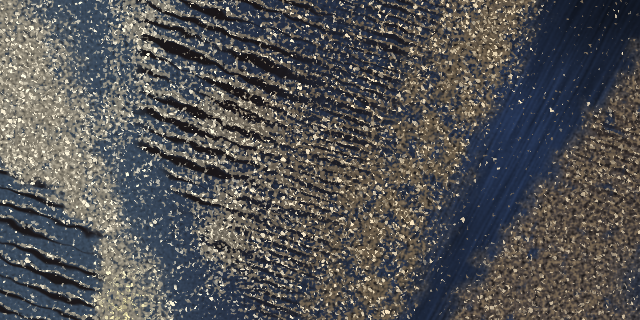
A WebGL 1 fragment shader for this texture:

```glsl
precision highp float;
// Weathered blue paint crossed by dark slanted ridges, with worn metallic leaf.
// Soft region masks place the paint, ridges and leaf; gradient noise makes
// ragged edges and crumbs, and scattered cell flakes supply the bright glints.

uniform vec2 u_resolution;

vec2 hash2(vec2 p) {
  vec3 q = fract(vec3(p.xyx) * vec3(0.1031, 0.103, 0.0973));
  q += dot(q, q.yzx + 33.33);
  return fract((q.xx + q.yz) * q.zy);
}

float gradientAt(vec2 cell, vec2 offset) {
  return dot(hash2(cell) * 2.0 - 1.0, offset);
}

float noise(vec2 p) {
  vec2 i = floor(p), f = fract(p);
  vec2 u = f * f * f * (f * (f * 6.0 - 15.0) + 10.0);
  vec2 e = vec2(1.0, 0.0);
  return 1.4 * mix(
    mix(gradientAt(i, f), gradientAt(i + e, f - e), u.x),
    mix(gradientAt(i + e.yx, f - e.yx), gradientAt(i + 1.0, f - 1.0), u.x), u.y);
}

float fbm(vec2 p) {
  float sum = 0.0, amp = 0.6;
  for (int i = 0; i < 4; i++) {
    sum += amp * noise(p);
    p = mat2(1.6, 1.2, -1.2, 1.6) * p + 7.3;
    amp *= 0.55;
  }
  return sum;
}

float rise(float edge, float soft, float x) {
  return smoothstep(edge - soft, edge + soft, x);
}

float blob(vec2 p, vec2 center, vec2 radius) {
  vec2 d = (p - center) / radius;
  return exp(-dot(d, d));
}

// Random flakes; coverage is the chance that a cell holds one.
float flakes(vec2 p, float scale, float coverage, float pixel) {
  vec2 g = p * scale, cell = floor(g);
  float soft = max(0.12, scale * pixel * 0.5), light = 0.0;
  for (int y = -1; y <= 1; y++) {
    for (int x = -1; x <= 1; x++) {
      vec2 c = cell + vec2(float(x), float(y));
      vec2 place = hash2(c), kind = hash2(c + 57.0);
      vec2 d = g - c - place;
      d.y += d.x * (kind.y - 0.5);
      float disc = 1.0 - rise(0.2 + 0.35 * kind.y, soft, length(d));
      light = max(light, disc * step(kind.x, coverage) * (0.45 + 0.55 * place.x));
    }
  }
  return light;
}

// Broken slanted grooves: x is the shadow, y the lit lip above it.
vec2 ridges(vec2 p, float count) {
  vec2 q = vec2(dot(p, vec2(0.945, -0.327)), dot(p, vec2(0.327, 0.945)));
  float v = q.y * count + 0.45 * noise(q * vec2(2.5, 7.0)) + 0.25 * noise(q * vec2(20.0, 30.0));
  float f = fract(v) - 0.5;
  float width = 0.15 + 0.26 * noise(vec2(q.x * 5.0, floor(v) * 7.3));
  float lip = 1.0 - smoothstep(0.03, 0.17, abs(f - width - 0.1));
  return vec2(1.0 - rise(width, 0.1, abs(f)), lip * rise(0.06, 0.08, width));
}

void main() {
  float pixel = 1.0 / u_resolution.y;
  vec2 p = gl_FragCoord.xy * pixel;
  vec2 w = p + 0.08 * vec2(fbm(p * 9.0), fbm(p * 9.0 + 31.0));
  float patches = fbm(p * 16.0 + 4.0);
  float grain = noise(p * 75.0) + 0.7 * noise(p * 125.0 + 9.0);

  // Regions
  float comb = (1.0 - rise(0.30, 0.03, w.x)) * (1.0 - rise(0.5, 0.03, w.y + 0.7 * w.x));
  float cream = (1.0 - rise(0.48 - 0.34 * w.y, 0.10, w.x)) * (1.0 - comb);
  cream *= 1.0 - 0.6 * blob(p, vec2(0.16, 1.0), vec2(0.18, 0.12));
  float goldEdge = 0.92 + 0.47 * w.y;
  float bandLeft = 1.27 + 0.43 * w.y;
  float field = rise(0.43 + 0.72 * max(0.0, 0.55 - w.y), 0.04, w.x) * (1.0 - rise(goldEdge, 0.13, w.x));
  float gold = rise(goldEdge, 0.13, w.x) * (1.0 - rise(bandLeft - 0.02, 0.07, w.x));
  float brown = rise(1.39 + 0.73 * w.y, 0.06, w.x) * (1.0 - 0.8 * blob(p, vec2(2.0, 0.1), vec2(0.07, 0.1)));
  float band = rise(bandLeft, 0.06, p.x) * (1.0 - brown);

  // Blue paint with brushed streaks
  vec3 color = mix(vec3(0.23, 0.29, 0.36), vec3(0.15, 0.19, 0.27), rise(0.6, 0.25, p.x));
  color = mix(color, vec3(0.11, 0.15, 0.23), band);
  color += vec3(0.025, 0.04, 0.07) * blob(p, vec2(1.62, 0.55), vec2(0.17, 0.35));
  color *= 1.0 - 0.4 * blob(p, vec2(1.92, 1.0), vec2(0.25, 0.18));
  float streak = noise(vec2(dot(p, vec2(0.88, -0.47)) * 95.0, dot(p, vec2(0.47, 0.88)) * 5.0));
  color *= 1.0 + 0.35 * streak * rise(1.0, 0.3, p.x) + 0.2 * grain * (1.0 - 0.6 * band);

  // Worn leaf, matte below the glints
  float matte = clamp(gold * rise(0.0, 0.25, patches) + brown * rise(-0.32, 0.2, patches), 0.0, 1.0);
  vec3 leaf = mix(vec3(0.41, 0.36, 0.29), vec3(0.35, 0.30, 0.26), brown);
  color = mix(color, leaf * (1.0 + 0.75 * grain), matte * 0.85);
  vec3 paleLeaf = vec3(0.57, 0.54, 0.48) * (1.0 + 0.55 * grain);
  color = mix(color, paleLeaf, cream * rise(-0.16, 0.3, patches) * 0.85);

  // Grooves: broad on the left, finer toward the right
  vec2 coarse = ridges(p, 19.0), fine = ridges(p + 3.0, 33.0);
  float toFine = rise(0.70 + 0.4 * p.y, 0.25, p.x);
  float fineArea = field * toFine + 0.7 * brown * blob(p, vec2(1.93, 0.5), vec2(0.16, 0.22));
  float coarseArea = max(comb, field * (1.0 - toFine));
  float shadow = max(coarse.x * coarseArea, fine.x * fineArea * 0.8);
  float lip = max(coarse.y * coarseArea, fine.y * fineArea);
  color = mix(color, vec3(0.09, 0.07, 0.07), shadow * 0.9);

  // Leaf density follows the regions, ridge lips and loose clusters
  float cluster = blob(w, vec2(0.42, 0.9), vec2(0.07, 0.18)) + blob(w, vec2(0.36, 0.65), vec2(0.05, 0.08));
  cluster += blob(w, vec2(0.70, 0.24), vec2(0.08, 0.12)) + blob(w, vec2(0.72, 0.62), vec2(0.14, 0.09));
  cluster += blob(w, vec2(0.97, 0.42), vec2(0.27, 0.22)) * 0.6;
  float upperGold = blob(p, vec2(1.55, 0.92), vec2(0.17, 0.2));
  float density = 0.10 + 0.62 * cream + 0.27 * gold + 0.2 * brown + 0.5 * cluster + 0.3 * upperGold;
  density += 0.12 * field + 0.5 * lip + 0.35 * patches * (1.0 - band);
  density *= (1.0 - 0.7 * shadow) * (1.0 - 0.85 * band) * (1.0 - 0.5 * comb * (1.0 - lip));

  // Irregular crumbs of leaf, each with a dark side
  vec3 crumbColor = mix(vec3(0.60, 0.57, 0.50), vec3(0.44, 0.38, 0.30), rise(0.75, 0.35, p.x));
  float crumbs = rise(0.42 - density, 0.12, 0.6 * grain);
  float dark = rise(0.3, 0.12, -0.6 * grain) * clamp(density * 1.5, 0.0, 1.0) * (1.0 - cream);
  color = mix(color, vec3(0.13, 0.11, 0.11), dark * 0.75);
  color = mix(color, crumbColor * (0.9 + 0.35 * grain), crumbs * 0.85);

  // Bright glints with jagged outlines
  vec2 jag = p + 0.007 * vec2(noise(p * 95.0 + 3.0), noise(p * 95.0 + 41.0));
  float glint = max(flakes(jag, 80.0, density * 0.36, pixel), flakes(jag + 5.0, 125.0, density * 0.55, pixel));
  vec3 metal = mix(vec3(0.95, 0.91, 0.81), vec3(0.88, 0.81, 0.68), rise(0.9, 0.4, p.x));
  metal = mix(metal, vec3(0.86, 0.82, 0.52), 0.6 * blob(p, vec2(0.39, 0.04), vec2(0.1, 0.12)));
  color = mix(color, metal * (0.7 + 0.45 * glint), glint * (1.0 - 0.25 * brown));
  gl_FragColor = vec4(clamp(color, 0.0, 1.0), 1.0);
}
```
